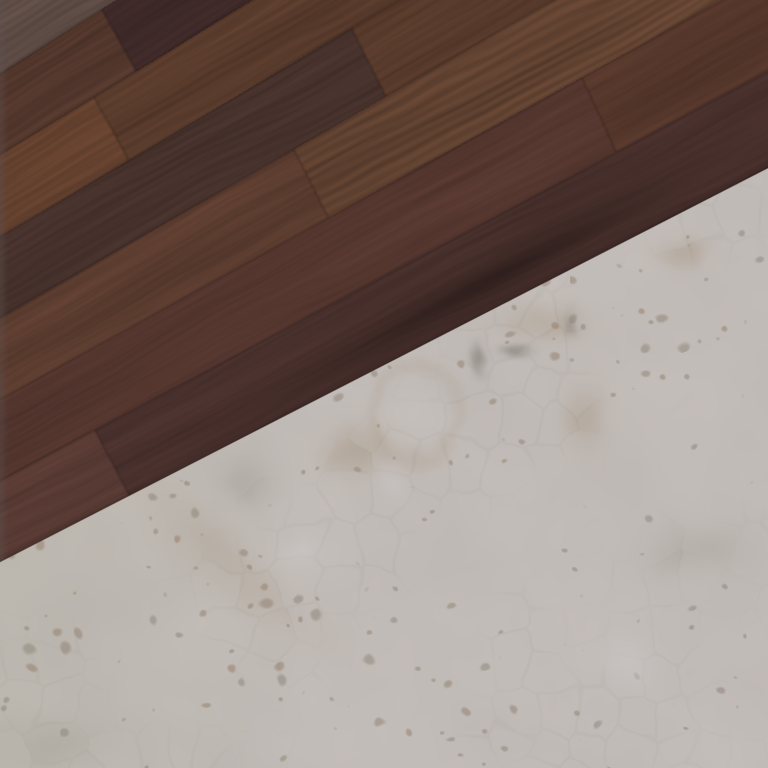
A WebGL 1 fragment shader for this texture:

```glsl
precision highp float;
uniform vec2 u_resolution;

vec2 hash2(vec2 p) {
  return fract(sin(vec2(dot(p, vec2(127.1, 311.7)), dot(p, vec2(269.5, 183.3)))) * 4375.85);
}

// Cellular noise: nearest distance, gap to the next cell, cell random
vec3 cells(vec2 p) {
  vec2 base = floor(p);
  float near = 9.0, second = 9.0, id = 0.0;
  for (int j = -1; j <= 1; j++) {
    for (int i = -1; i <= 1; i++) {
      vec2 cell = base + vec2(float(i), float(j));
      vec2 rnd = hash2(cell);
      float d = length(cell + 0.1 + 0.8 * rnd - p);
      if (d < near) {
        second = near;
        near = d;
        id = fract(rnd.x * 7.3 + rnd.y * 3.1);
      } else {
        second = min(second, d);
      }
    }
  }
  return vec3(near, second - near, id);
}

// Layered sines, roughly -1 to 1
float waves(vec2 p) {
  float sum = 0.0, amp = 0.5;
  for (int i = 0; i < 4; i++) {
    sum += amp * sin(p.x + 1.3 * sin(p.y)) * cos(p.y * 0.9 + sin(p.x * 0.7));
    p = mat2(1.5, 1.1, -1.1, 1.5) * p + 2.7;
    amp *= 0.55;
  }
  return sum;
}

float blob(vec2 p, vec2 center, vec2 size) {
  vec2 q = (p - center) / size;
  return exp(-dot(q, q));
}

vec3 wood(vec2 uv, float k, float px) {
  float row = floor(k / 0.106);
  float f = fract(k / 0.106);
  float along = uv.x + 0.045 * (f - 0.5);

  // Butt joint and the tone on either side, per row
  float joint = 0.146;
  vec3 left = vec3(0.34, 0.225, 0.20), right = vec3(0.285, 0.19, 0.175);
  if (row > 0.5) { joint = 0.78; left = vec3(0.325, 0.21, 0.18); right = vec3(0.335, 0.215, 0.17); }
  if (row > 1.5) { joint = 0.405; left = vec3(0.355, 0.235, 0.185); right = vec3(0.375, 0.255, 0.19); }
  if (row > 2.5) { joint = 0.48; left = vec3(0.27, 0.19, 0.17); right = vec3(0.345, 0.23, 0.17); }
  if (row > 3.5) { joint = 0.145; left = vec3(0.385, 0.25, 0.18); right = vec3(0.345, 0.23, 0.17); }
  if (row > 4.5) { joint = 0.155; left = vec3(0.325, 0.215, 0.175); right = vec3(0.245, 0.165, 0.16); }
  if (row > 5.5) { joint = 2.0; left = vec3(0.36, 0.29, 0.265); }
  float side = smoothstep(-1.5 * px, 1.5 * px, along - joint);
  vec3 color = mix(left, right, side);
  float farEnd = step(1.5, row) * step(row, 2.5) * smoothstep(-px, px, along - 0.915);
  color = mix(color, vec3(0.37, 0.24, 0.165), farEnd);

  // Long soft streaks, fine fibres and curved growth rings
  float plank = row * 3.7 + step(joint, along) * 1.9;
  float warp = waves(vec2(uv.x * 5.0 + plank, k * 16.0));
  float streak = waves(vec2(uv.x * 3.0 + plank, k * 75.0 + warp));
  float fibre = waves(vec2(uv.x * 14.0, k * 330.0 + warp * 3.0 + plank));
  float rings = sin(k * 520.0 + warp * 9.0 + 4.0 * sin(uv.x * 6.0 + plank));
  float figured = step(1.5, row) * step(row, 2.5) * side + 0.35 * step(2.5, row);
  color *= 1.0 + 0.10 * streak + 0.07 * fibre + 0.05 * rings * (0.2 + figured);

  // Dark heartwood running beside the stone
  float heart = blob(vec2(uv.x, k), vec2(0.62, 0.022 + 0.02 * uv.x), vec2(0.27, 0.027));
  color *= 1.0 - heart * (0.24 + 0.18 * streak);
  color *= 1.0 - 0.12 * (1.0 - smoothstep(0.0, 0.012, k));

  // Seams
  float seam = min(f, 1.0 - f) * 0.106;
  color *= 1.0 - 0.13 * (1.0 - smoothstep(0.0, 0.003 + px, seam));
  color *= 1.0 - 0.12 * (1.0 - smoothstep(0.0, 0.002 + px, abs(along - joint)));
  return mix(color, vec3(0.37, 0.32, 0.31), 0.35 * (1.0 - smoothstep(0.0, 0.012, uv.x)));
}

vec3 stone(vec2 uv) {
  vec2 p = uv + 0.012 * vec2(waves(uv * 24.0), waves(uv * 24.0 + 5.0));
  vec3 color = mix(vec3(0.735, 0.715, 0.685), vec3(0.757, 0.733, 0.718), smoothstep(0.0, 0.45, uv.x));
  color += 0.012 * waves(uv * 15.0);

  // Cloudy tan and grey stains
  float tan1 = blob(p, vec2(0.47, 0.41), vec2(0.05, 0.035)) + blob(p, vec2(0.765, 0.455), vec2(0.025, 0.042))
    + blob(p, vec2(0.885, 0.675), vec2(0.03, 0.02)) + blob(p, vec2(0.70, 0.58), vec2(0.055, 0.024));
  vec2 q = p - vec2(0.30, 0.265);
  float trail = blob(vec2(q.x * 0.77 - q.y * 0.64, q.x * 0.64 + q.y * 0.77), vec2(0.0), vec2(0.13, 0.038));
  float ring = exp(-pow((length((p - vec2(0.54, 0.465)) * vec2(1.0, 0.85)) - 0.055) / 0.011, 2.0));
  float grey = blob(p, vec2(0.91, 0.285), vec2(0.06, 0.035)) + blob(p, vec2(0.32, 0.375), vec2(0.035, 0.03))
    + 0.7 * blob(p, vec2(0.06, 0.03), vec2(0.09, 0.035));
  vec3 patches = cells(p * 19.0);
  float mottled = 0.45 + 0.55 * patches.z;
  color = mix(color, vec3(0.66, 0.60, 0.52), clamp(0.65 * tan1 * mottled + 0.4 * trail * mottled + 0.22 * ring, 0.0, 0.7));
  color = mix(color, vec3(0.63, 0.62, 0.58), 0.6 * grey * mottled);
  color -= 0.018 * (1.0 - smoothstep(0.0, 0.12, patches.y)) * smoothstep(-0.1, 0.5, waves(uv * 9.0));

  // Mineral flecks, denser in the stained zones
  float zone = clamp(trail + 0.6 * blob(uv, vec2(0.04, 0.15), vec2(0.10, 0.13))
    + 0.7 * blob(uv, vec2(0.78, 0.58), vec2(0.16, 0.09)) + 0.4 * blob(uv, vec2(0.48, 0.12), vec2(0.2, 0.1)), 0.0, 1.0);
  vec3 small = cells(p * vec2(42.0, 48.0));
  float size = 0.42 * smoothstep(0.85 - 0.6 * zone, 1.15, small.z);
  float fleck = (1.0 - smoothstep(size * 0.5, size + 0.08, small.x)) * smoothstep(0.02, 0.12, size);
  color = mix(color, mix(vec3(0.59, 0.50, 0.42), vec3(0.56, 0.54, 0.50), fract(small.z * 17.0)), 0.55 * fleck);
  float chips = blob(p, vec2(0.622, 0.532), vec2(0.008, 0.016)) + blob(p, vec2(0.672, 0.54), vec2(0.018, 0.008))
    + 0.7 * blob(p, vec2(0.745, 0.58), vec2(0.009, 0.014));
  color = mix(color, vec3(0.52, 0.50, 0.47), 0.6 * min(chips, 1.0));

  // Pale crystals
  float pale = blob(p, vec2(0.51, 0.37), vec2(0.022)) + blob(p, vec2(0.388, 0.278), vec2(0.02))
    + blob(p, vec2(0.815, 0.14), vec2(0.035, 0.04)) + 0.5 * blob(p, vec2(0.54, 0.465), vec2(0.04));
  return mix(color, vec3(0.79, 0.77, 0.765), 0.6 * min(pale, 1.0));
}

void main() {
  vec2 uv = gl_FragCoord.xy / u_resolution;
  float px = 1.0 / u_resolution.y;
  float height = uv.y - 0.268 - 0.513 * uv.x;
  // Plank rows fan out slightly to the right
  float k = max(height, 0.0) / (1.0 + 0.19 * uv.x);
  vec3 color = mix(stone(uv), wood(uv, k, px), smoothstep(-px, px, height));
  gl_FragColor = vec4(color, 1.0);
}
```
